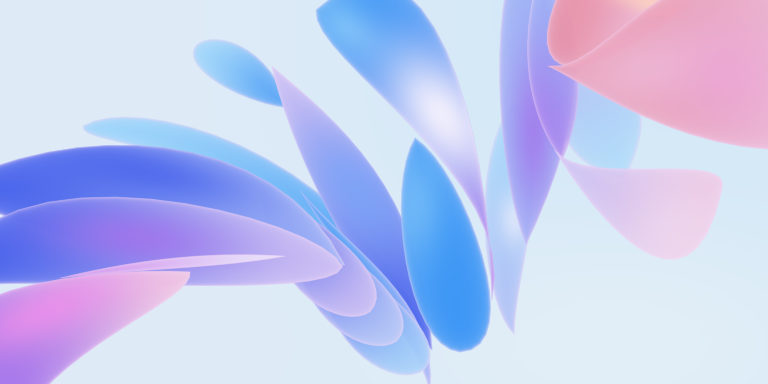
This background is drawn by a Shadertoy shader. Its source:

```glsl
const vec3 WHITE = vec3(.96, .95, .99);
const vec3 SKY = vec3(.58, .82, .98);
const vec3 AZURE = vec3(.22, .58, .96);
const vec3 COBALT = vec3(.25, .36, .92);
const vec3 PERIWINKLE = vec3(.6, .68, .96);
const vec3 LILAC = vec3(.79, .73, .95);
const vec3 VIOLET = vec3(.64, .45, .92);
const vec3 ORCHID = vec3(.93, .56, .92);
const vec3 BLUSH = vec3(.94, .76, .88);
const vec3 CORAL = vec3(.91, .56, .65);

vec2 p;      // current position
vec3 col;    // colour so far
float mask;  // coverage of the latest petal

vec2 bezier(vec2 a, vec2 b, vec2 c, vec2 d, float t) {
  float s = 1. - t;
  return s * s * s * a + 3. * s * t * (s * b + t * c) + t * t * t * d;
}

// Distance to a cubic edge; side flips at each crossing of a ray to the right
float edgeDistance(vec4 ends, vec4 bend, inout float side) {
  float nearest = 1e3;
  vec2 start = ends.xy;
  for (int i = 1; i <= 16; i++) {
    vec2 end = bezier(ends.xy, bend.xy, bend.zw, ends.zw, float(i) / 16.);
    vec2 e = end - start, w = p - start;
    nearest = min(nearest, length(w - e * clamp(dot(w, e) / dot(e, e), 0., 1.)));
    if ((start.y > p.y) != (end.y > p.y) && w.x < e.x * w.y / e.y) side = -side;
    start = end;
  }
  return nearest;
}

// Glassy petal: ends hold root and tip, each bend the controls of one edge
void petal(vec4 ends, vec4 upper, vec4 lower, vec3 rootColor, vec3 tipColor, float alpha) {
  float side = 1.;
  float d = edgeDistance(ends, upper, side);
  d = min(d, edgeDistance(ends, lower, side));
  float pixel = 1. / iResolution.y;
  mask = smoothstep(pixel, -pixel, d * side);
  vec2 axis = ends.zw - ends.xy;
  float along = dot(p - ends.xy, axis) / dot(axis, axis);
  vec3 body = mix(rootColor, tipColor, smoothstep(0., 1., along));
  body = mix(body, WHITE, .22 * exp(-d / .025));
  col = mix(col, body, mask * alpha);
  col = mix(col, vec3(.95, .83, .96), mask * .65 * exp(-d / .0035));
}

// Soft turned ellipse of colour, kept inside the latest petal
void glow(vec3 tint, float amount, vec2 center, vec2 radius, float angle) {
  float c = cos(angle), s = sin(angle);
  vec2 q = mat2(c, -s, s, c) * (p - center) / radius;
  col = mix(col, tint, mask * amount * exp(-dot(q, q)));
}

void mainImage(out vec4 fragColor, in vec2 fragCoord) {
  p = fragCoord / iResolution.xy * vec2(2, 1);

  // Pale backdrop
  col = mix(vec3(.87, .92, .97), vec3(.83, .91, .97), smoothstep(.4, 1.6, p.x));
  mask = 1.;
  glow(vec3(.9, .94, .97), .8, vec2(1.6, .1), vec2(.7, .35), 0.);

  // Right: translucent blades
  petal(vec4(1.458, .818, 1.628, .531), vec4(1.693, .766, 1.706, .714),
    vec4(1.419, .609, 1.536, .557), PERIWINKLE, SKY, .55);
  petal(vec4(1.341, .74, 1.339, .13), vec4(1.458, .583, 1.341, .297),
    vec4(1.211, .583, 1.263, .193), SKY, PERIWINKLE, .7);
  glow(WHITE, .6, vec2(1.34, .43), vec2(.04, .07), 0.);
  petal(vec4(1.354, 1.156, 1.37, .362), vec4(1.563, 1, 1.536, .714),
    vec4(1.263, .948, 1.302, .531), PERIWINKLE, PERIWINKLE, .9);
  glow(VIOLET, .75, vec2(1.39, .66), vec2(.06, .2), 0.);
  petal(vec4(1.406, 1.078, 1.464, .583), vec4(1.536, .896, 1.523, .714),
    vec4(1.341, .87, 1.38, .688), PERIWINKLE, VIOLET, .65);

  // Right: pink loop and folded cup
  petal(vec4(1.445, .609, 1.88, .505), vec4(1.523, .505, 1.917, .617),
    vec4(1.536, .453, 1.797, .115), LILAC, BLUSH, .85);
  glow(WHITE, .3, vec2(1.75, .4), vec2(.12), 0.);
  petal(vec4(1.484, 1.078, 1.797, .987), vec4(1.615, 1.156, 1.771, 1.104),
    vec4(1.341, .818, 1.458, .714), CORAL, BLUSH, .95);
  glow(vec3(1, .84, .74), .7, vec2(1.7, .99), vec2(.12, .03), -.3);
  petal(vec4(1.427, .828, 2.4, .7), vec4(1.615, .792, 1.875, 1.469),
    vec4(1.563, .766, 1.95, .46), CORAL, BLUSH, .9);
  glow(BLUSH, .6, vec2(1.68, .82), vec2(.2, .1), .2);
  glow(ORCHID, .25, vec2(1.9, .8), vec2(.15), 0.);

  // Left: slim back petal, then the folded one
  petal(vec4(.216, .672, 1.107, .141), vec4(.339, .753, .885, .635),
    vec4(.195, .609, .677, .661), SKY, AZURE, .9);
  petal(vec4(.503, .865, .755, .719), vec4(.508, .922, .682, .922),
    vec4(.495, .805, .651, .727), SKY, AZURE, .85);
  petal(vec4(.708, .828, 1.125, .089), vec4(.872, .688, 1.107, .505),
    vec4(.742, .661, .904, .276), LILAC, COBALT, .95);
  glow(vec3(.48, .65, .97), .8, vec2(.93, .5), vec2(.2, .1), -.9);

  // Centre: bright blue petal under the pearly one
  petal(vec4(1.081, .641, 1.198, .083), vec4(1.211, .557, 1.38, .089),
    vec4(1.003, .518, 1.055, .095), AZURE, AZURE, .97);
  glow(SKY, .5, vec2(1.09, .47), vec2(.07, .15), 0.);
  petal(vec4(.823, .974, 1.281, .219), vec4(1.12, 1.26, 1.276, .661),
    vec4(.807, .844, 1.354, .544), AZURE, VIOLET, .95);
  glow(SKY, .6, vec2(.9, .93), vec2(.1, .06), -.7);
  glow(WHITE, .95, vec2(1.15, .7), vec2(.2, .11), -.95);

  // Left: scalloped fan, back to front
  petal(vec4(.781, .505, 1.12, -.02), vec4(.911, .349, 1.146, .219),
    vec4(.885, .323, 1.081, .141), AZURE, PERIWINKLE, .95);
  vec2 fanStep = vec2(.07, -.076);
  p -= 3. * fanStep;
  for (int i = 2; i >= 0; i--) {
    p += fanStep;
    petal(vec4(.677, .505, .964, .188), vec4(.833, .44, 1.042, .271),
      vec4(.703, .219, .898, .141), COBALT, mix(LILAC, SKY, float(i) * .4), .9);
  }

  // Left: sweeping cobalt, violet and pink petals
  petal(vec4(-.156, .505, .898, .31), vec4(.182, .688, .716, .68),
    vec4(.156, .375, .521, .245), COBALT, PERIWINKLE, .97);
  glow(COBALT, .6, vec2(.4, .55), vec2(.25, .06), -.2);
  petal(vec4(-.156, .25, .892, .305), vec4(-.05, .67, .85, .43),
    vec4(.1, .29, .86, .21), COBALT, LILAC, .97);
  glow(VIOLET, .8, vec2(.36, .38), vec2(.22, .07), -.1);
  petal(vec4(.156, .276, .742, .333), vec4(.391, .333, .573, .344),
    vec4(.391, .302, .573, .302), ORCHID, WHITE, .75);
  petal(vec4(.052, -.094, .495, .292), vec4(-.469, .219, .208, .31),
    vec4(.182, .115, .508, .219), VIOLET, BLUSH, .97);
  glow(ORCHID, .8, vec2(.12, .19), vec2(.22, .07), .4);

  fragColor = vec4(col, 1);
}
```
